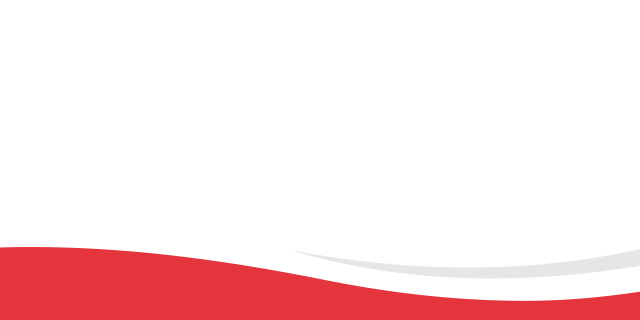
Write a WebGL 2 fragment shader that draws this background.

```glsl
#version 300 es
precision highp float;

uniform vec2 u_resolution;
out vec4 fragColor;

#define PAPER vec3(1.0)
#define WAVE_RED vec3(0.894, 0.204, 0.235)
#define RIBBON_GREY vec3(0.902)
#define CREST vec2(0.0, 0.2266)
#define BEND vec2(1.0156, 0.125)
#define TROUGH vec2(1.6406, 0.0599)
#define WAVE_END vec2(2.0, 0.0885)
#define RIBBON_TIP vec2(0.9063, 0.2188)
#define RIBBON_TOP_END vec2(2.0, 0.2214)
#define RIBBON_LOW_END vec2(2.0, 0.1693)

// Height of a cubic Hermite arc from a to b with the given end slopes
float arcHeight(float x, vec2 a, vec2 b, float slopeA, float slopeB) {
    float span = b.x - a.x;
    float t = clamp((x - a.x) / span, 0.0, 1.0);
    float s = 1.0 - t;
    return mix(a.y, b.y, t * t * (3.0 - 2.0 * t))
         + span * t * s * (slopeA * s - slopeB * t);
}

// Upper edge of the wave: three arcs joined with matching slopes
float waveHeight(float x) {
    if (x < BEND.x) return arcHeight(x, CREST, BEND, 0.03, -0.2);
    if (x < TROUGH.x) return arcHeight(x, BEND, TROUGH, -0.2, 0.0);
    return arcHeight(x, TROUGH, WAVE_END, 0.0, 0.15);
}

// Smooth coverage of the area below an edge
float below(float y, float edge, float pixel) {
    return clamp((edge - y) / pixel + 0.5, 0.0, 1.0);
}

void main() {
    // Canvas spans 2 by 1 units
    vec2 p = gl_FragCoord.xy / u_resolution * vec2(2.0, 1.0);
    float pixel = 1.0 / u_resolution.y;

    // Tapered ribbon between two arcs that share a tip
    float ribbonTop = arcHeight(p.x, RIBBON_TIP, RIBBON_TOP_END, -0.19, 0.22);
    float ribbonLow = arcHeight(p.x, RIBBON_TIP, RIBBON_LOW_END, -0.3, 0.16);
    float ribbon = below(p.y, ribbonTop, pixel) - below(p.y, ribbonLow, pixel);

    vec3 color = mix(PAPER, RIBBON_GREY, ribbon);
    color = mix(color, WAVE_RED, below(p.y, waveHeight(p.x), pixel));
    fragColor = vec4(color, 1.0);
}
```
